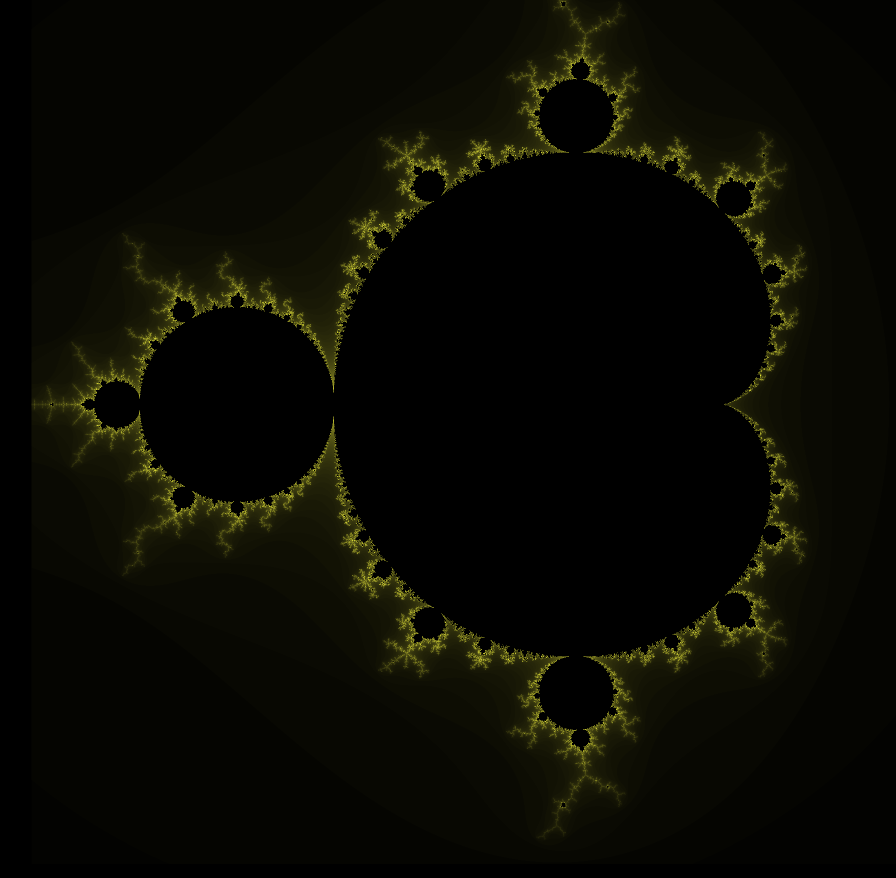
Write a Shadertoy shader that draws this background.

```glsl
#define MAX_STEPS 100
#define VIEW_CENTER vec2(-0.456, -0.089)
#define VIEW_HEIGHT 2.265
#define MARGIN vec2(0.0352, 0.0160)
#define GLOW_COLOR vec3(1.0, 1.0, 0.25)
#define SAMPLES 2

// Closed-form test for the main cardioid and the disc to its left
bool insideMainBodies(vec2 c) {
    float y2 = c.y * c.y;
    float x = c.x - 0.25;
    float q = x * x + y2;
    bool cardioid = q * (q + x) < 0.25 * y2;
    bool disc = (c.x + 1.0) * (c.x + 1.0) + y2 < 0.0625;
    return cardioid || disc;
}

// Share of the step budget used before escape; zero for points that stay
float escapeGlow(vec2 c) {
    if (insideMainBodies(c)) return 0.0;
    vec2 z = vec2(0.0);
    for (int i = 0; i < MAX_STEPS; i++) {
        z = vec2(z.x * z.x - z.y * z.y, 2.0 * z.x * z.y) + c;
        if (dot(z, z) > 4.0) return float(i) / float(MAX_STEPS);
    }
    return 0.0;
}

void mainImage(out vec4 fragColor, in vec2 fragCoord) {
    float glow = 0.0;

    // Average a small grid of samples to smooth the edges
    for (int j = 0; j < SAMPLES; j++) {
        for (int i = 0; i < SAMPLES; i++) {
            vec2 offset = (vec2(i, j) + 0.5) / float(SAMPLES) - 0.5;
            vec2 p = fragCoord + offset;
            vec2 c = VIEW_CENTER + VIEW_HEIGHT * (p - 0.5 * iResolution.xy) / iResolution.y;

            // Black strips along the left and lower sides
            vec2 visible = step(MARGIN, p / iResolution.xy);
            glow += escapeGlow(c) * visible.x * visible.y;
        }
    }
    glow /= float(SAMPLES * SAMPLES);
    fragColor = vec4(GLOW_COLOR * glow, 1.0);
}
```
